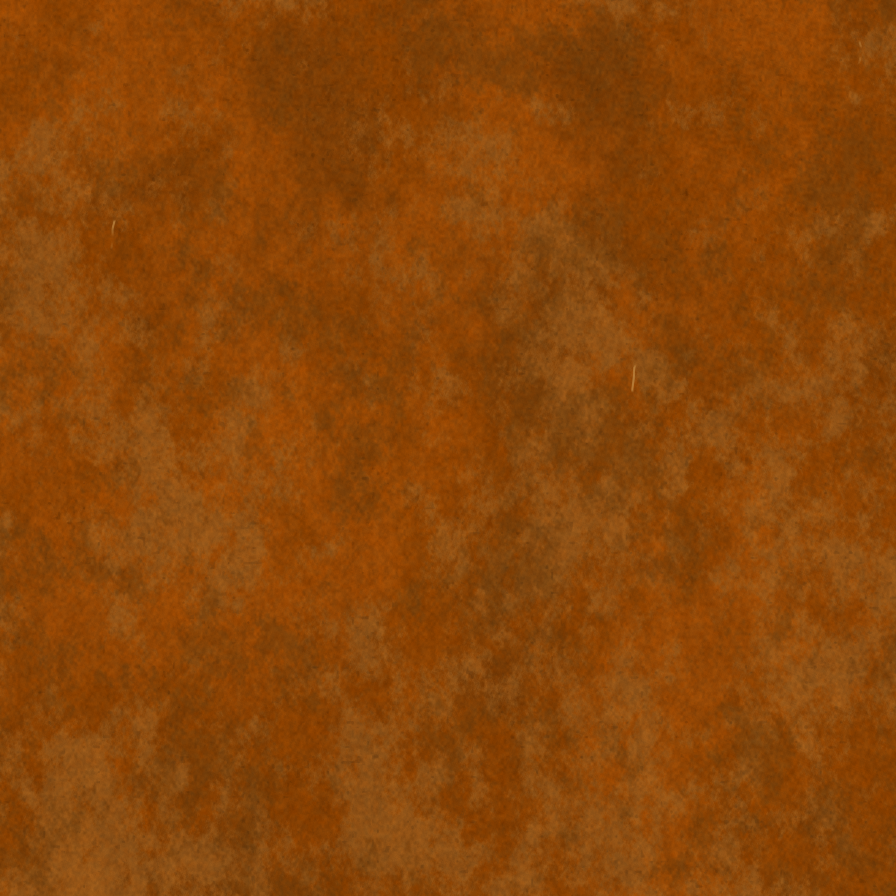
This texture is drawn by a WebGL 2 fragment shader. Its source:

```glsl
#version 300 es
precision highp float;
// Weathered rust-orange plaster: broad clouds of brown and orange, ragged
// ochre wear that thickens towards the bottom, faint streaks and fine grain.
// Layered value noise drives the colours; a short loop adds pale scratches.

uniform vec2 u_resolution;
out vec4 fragColor;

float hash(vec2 p) {
    return fract(sin(dot(p, vec2(127.1, 311.7))) * 43758.5);
}

float noise(vec2 p) {
    vec2 cell = floor(p);
    vec2 f = fract(p);
    f = f * f * (3.0 - 2.0 * f);
    float low = mix(hash(cell), hash(cell + vec2(1, 0)), f.x);
    float high = mix(hash(cell + vec2(0, 1)), hash(cell + vec2(1, 1)), f.x);
    return mix(low, high, f.y);
}

float fbm(vec2 p, float gain) {
    float sum = 0.0, total = 0.0, amplitude = 1.0;
    for (int i = 0; i < 6; i++) {
        sum += amplitude * noise(p);
        total += amplitude;
        amplitude *= gain;
        p = mat2(1.96, 0.4, -0.4, 1.96) * p + 17.3;
    }
    return sum / total;
}

// Thin, slightly wavy, nearly upright scratch of random place and length
float scratch(vec2 uv, float id) {
    vec2 center = vec2(hash(vec2(id, 3.1)), hash(vec2(id, 8.7)));
    float halfLength = mix(0.008, 0.03, hash(vec2(id, 5.3)));
    vec2 d = uv - center;
    d.x -= 0.12 * d.y + 0.004 * (noise(vec2(uv.y * 90.0, id)) - 0.5);
    float soft = max(1.0 / u_resolution.y, 0.0015);
    float line = 1.0 - smoothstep(0.0004, 0.0004 + soft, abs(d.x));
    float ends = 1.0 - smoothstep(halfLength * 0.8, halfLength, abs(d.y));
    return line * ends * smoothstep(0.2, 0.6, noise(vec2(id, uv.y * 120.0)));
}

void main() {
    vec2 uv = gl_FragCoord.xy / u_resolution.y;

    // Broad clouds from olive brown through rust to bright orange
    float clouds = fbm(uv * vec2(5.5, 4.5) + 5.2, 0.68);
    float warmth = fbm(uv * vec2(6.0, 4.0) + 31.7, 0.7);
    vec3 color = mix(vec3(0.482, 0.237, 0.02), vec3(0.53, 0.25, 0.008),
                     smoothstep(0.36, 0.54, clouds));
    color = mix(color, vec3(0.585, 0.28, 0.02), smoothstep(0.45, 0.66, warmth));

    // Ochre wear with ragged edges, broken up by smaller flakes
    float patches = fbm(uv * vec2(8.5, 6.5) + 71.4, 0.74);
    float flakes = fbm(uv * vec2(32.0, 23.0) + 12.9, 0.8);
    float wear = patches + 0.7 * (flakes - 0.5) + 0.13 * (0.42 - uv.y);
    color = mix(color, vec3(0.575, 0.335, 0.1), 0.85 * smoothstep(0.43, 0.68, wear));

    // Dull olive stains
    float stains = fbm(uv * vec2(11.0, 9.0) + 143.6, 0.8);
    color = mix(color, vec3(0.445, 0.24, 0.04), 0.55 * smoothstep(0.49, 0.65, stains));

    // Soft upright streaks and wide level bands
    float streaks = noise(vec2(uv.x * 17.0, uv.y * 1.6) + 2.4) - 0.5;
    float bands = noise(vec2(uv.x * 1.3, uv.y * 8.0) + 9.6) - 0.5;
    color *= 1.0 + 0.05 * streaks + 0.04 * bands;

    // Fine grain, mottling and sparse dark pits
    float grain = noise(uv * vec2(330.0, 270.0)) - 0.5;
    float mottle = fbm(uv * vec2(75.0, 55.0) + 54.8, 0.85) - 0.5;
    color *= 0.995 + 0.13 * grain + 0.3 * mottle;
    color.gb += vec2(0.022, 0.026) * (noise(uv * 190.0 + 40.3) - 0.5);
    float pits = smoothstep(0.8, 0.96, noise(uv * 180.0 + 90.1));
    color *= 1.0 - 0.12 * pits * smoothstep(0.42, 0.6, flakes);

    // Pale scratches
    for (int i = 0; i < 3; i++) {
        color = mix(color, vec3(0.76, 0.55, 0.28), 0.7 * scratch(uv, float(i) + 1.0));
    }

    fragColor = vec4(clamp(color, 0.0, 1.0), 1.0);
}
```
